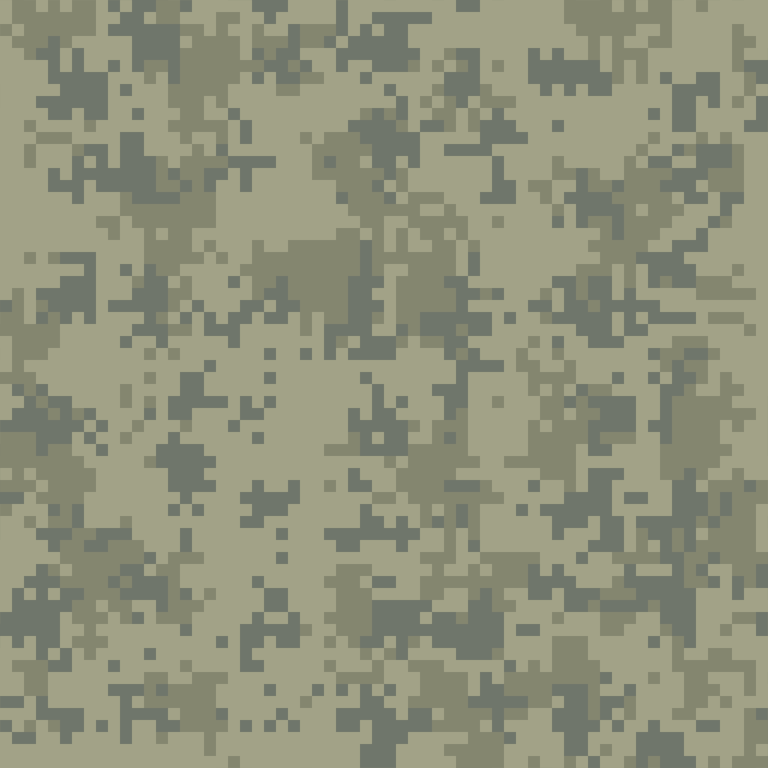
Write a three.js fragment shader that draws this pattern.

```glsl
// Pixelated camouflage in three tones: olive patches, then grey-green patches,
// lie on a pale ground. Each patch is a lobed cellular blob, sampled once per
// square and roughened by per-square noise and short straight streaks.

#define SQUARES 64.0                // squares across the canvas
#define GREY_SPACING 9.0            // patch spacing, in squares
#define GREY_RADII vec2(1.4, 2.9)   // smallest and largest patch radius
#define OLIVE_SPACING 11.0
#define OLIVE_RADII vec2(1.0, 5.1)
#define LOBES 0.3                   // how far patches depart from ellipses
#define SPECKLE 3.0                 // reach of stray squares and holes
#define TEETH 1.0                   // length of streaks on patch borders
#define SOFTNESS 0.06               // half width of square edges, in squares

varying vec2 vUv;

const vec3 PALE = vec3(0.637, 0.637, 0.530);
const vec3 OLIVE = vec3(0.518, 0.525, 0.437);
const vec3 GREY = vec3(0.437, 0.462, 0.418);

float hash(vec2 p, float seed) {
  vec3 q = fract(vec3(p.xyx + seed * 17.3) * vec3(0.1031, 0.1030, 0.0973));
  q += dot(q, q.yzx + 33.33);
  return fract((q.x + q.y) * q.z);
}

// Signed depth inside the nearest lobed blob, positive inside.
float blobs(vec2 square, float spacing, vec2 radii, float seed) {
  vec2 home = floor(square / spacing);
  float depth = -100.0;
  for (int j = -1; j <= 1; j++) {
    for (int i = -1; i <= 1; i++) {
      vec2 site = home + vec2(float(i), float(j));
      vec2 jitter = vec2(hash(site, seed), hash(site, seed + 1.0));
      vec2 d = square - (site + 0.2 + 0.6 * jitter) * spacing;
      float stretch = mix(0.8, 1.25, hash(site, seed + 2.0));
      d *= vec2(stretch, 1.0 / stretch);
      float radius = mix(radii.x, radii.y, hash(site, seed + 3.0));
      float phase = 6.2832 * hash(site, seed + 4.0);
      radius *= 1.0 + LOBES * sin(3.0 * atan(d.y, d.x + 0.0001) + phase);
      depth = max(depth, radius - length(d));
    }
  }
  return depth;
}

// Noise held constant along short runs of one row or column.
float streak(float line, float along, float seed) {
  float run = floor(along / 3.0 + 5.0 * hash(vec2(line, 3.0), seed));
  return 2.0 * hash(vec2(line, run), seed + 1.0) - 1.0;
}

// Mostly small offsets with a few large ones, plus streaks both ways.
float roughness(vec2 square, float seed) {
  float n = 2.0 * hash(square, seed) - 1.0;
  float teeth = streak(square.x, square.y, seed + 1.0)
              + streak(square.y, square.x, seed + 3.0);
  return SPECKLE * n * n * n + TEETH * teeth;
}

vec3 squareColour(vec2 square) {
  float olive = blobs(square, OLIVE_SPACING, OLIVE_RADII, 11.0)
              + roughness(square, 21.0);
  float grey = blobs(square, GREY_SPACING, GREY_RADII, 31.0)
             + roughness(square, 41.0);
  vec3 colour = mix(PALE, OLIVE, step(0.0, olive));
  return mix(colour, GREY, step(0.0, grey));
}

void main() {
  // Blend the four nearest squares only in a thin band at their borders.
  vec2 p = vUv * SQUARES + 99.5;
  vec2 corner = floor(p);
  vec2 w = smoothstep(0.5 - SOFTNESS, 0.5 + SOFTNESS, fract(p));
  vec3 low = mix(squareColour(corner), squareColour(corner + vec2(1.0, 0.0)), w.x);
  vec3 high = mix(squareColour(corner + vec2(0.0, 1.0)), squareColour(corner + 1.0), w.x);
  gl_FragColor = vec4(mix(low, high, w.y), 1.0);
}
```
